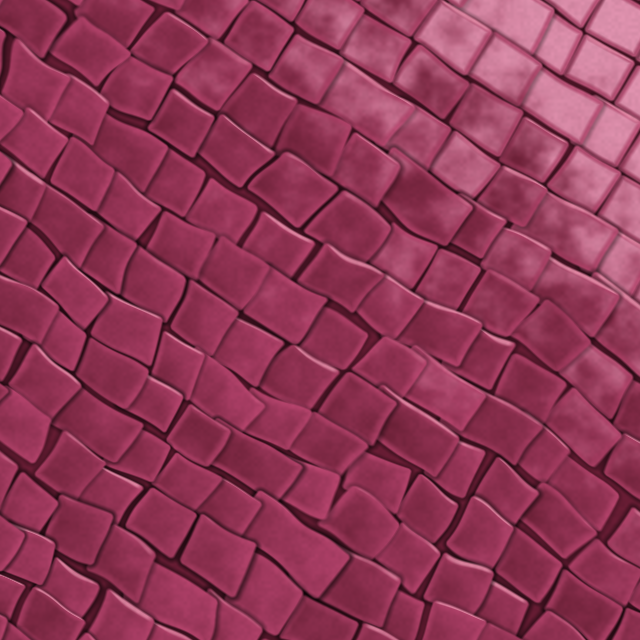
This texture is drawn by a Shadertoy shader. Its source:

```glsl
float hash(vec2 p) {
    return fract(sin(dot(p, vec2(127.1, 311.7))) * 43758.55);
}

float noise(vec2 p) {
    vec2 i = floor(p), f = fract(p);
    f = f * f * (3.0 - 2.0 * f);
    return mix(mix(hash(i), hash(i + vec2(1, 0)), f.x),
               mix(hash(i + vec2(0, 1)), hash(i + vec2(1, 1)), f.x), f.y);
}

float fbm(vec2 p) {
    return 0.55 * noise(p) + 0.3 * noise(p * 2.1 + 7.3) + 0.15 * noise(p * 4.3 + 3.1);
}

float roundBox(vec2 p, vec2 halfSize, float radius) {
    vec2 d = abs(p) - halfSize + radius;
    return length(max(d, 0.0)) + min(max(d.x, d.y), 0.0) - radius;
}

mat2 rotation(float a) {
    return mat2(cos(a), -sin(a), sin(a), cos(a));
}

// Colour of one tile; l is the position from its centre, d the edge distance
vec3 tileColor(vec2 uv, vec2 l, vec2 halfSize, vec2 id, float d) {
    float tone = hash(id + 5.7);
    float cloud = fbm(uv * 24.0 + id * 3.0);
    float corner = uv.x + uv.y;

    // Cloudy face, darker towards the lower left of the tile
    float light = 0.45 * tone + 0.75 * cloud + 0.25 * (l.x + l.y) - 0.06;
    vec3 col = mix(vec3(0.43, 0.13, 0.22), vec3(0.65, 0.235, 0.385), clamp(light, 0.0, 1.0));

    // Soft pink bevel
    float bevel = smoothstep(-0.16, -0.02, d);
    col = mix(col, vec3(0.72, 0.27, 0.43), bevel * (0.3 + 0.5 * noise(uv * 14.0 + 2.0)));

    // Patchy gloss, strongest in the upper right corner
    float gloss = smoothstep(1.12, 1.85, corner + 0.35 * (tone - 0.5) + 0.8 * (cloud - 0.5));
    vec3 sheen = mix(vec3(0.74, 0.40, 0.52), vec3(0.86, 0.56, 0.67), smoothstep(1.3, 1.95, corner + 0.3 * (cloud - 0.5)));
    col = mix(col, sheen, gloss * (1.0 - 0.75 * smoothstep(-0.12, -0.04, d)));

    // Lit lip on the upper edge, of uneven width and strength
    float width = 0.03 + 0.09 * noise(l * 2.0 + id * 4.1);
    float lip = smoothstep(width, 0.4 * width, halfSize.y - l.y)
              * smoothstep(0.0, 0.15, halfSize.x - abs(l.x));
    lip *= smoothstep(0.3, 0.9, hash(id + 9.2) + 0.4 * (noise(l * 3.0 + id) - 0.5));
    return mix(col, vec3(0.90, 0.57, 0.67), 0.8 * lip);
}

void mainImage(out vec4 fragColor, in vec2 fragCoord) {
    vec2 uv = fragCoord / iResolution.y;
    float soft = 18.0 / iResolution.y;

    // Slanted, gently buckled grid
    float wear = 1.0 - 0.65 * smoothstep(1.15, 1.75, uv.x + uv.y);
    vec2 buckle = vec2(noise(uv * 5.0), noise(uv * 5.0 + 31.0)) - 0.5;
    buckle += 0.3 * (vec2(noise(uv * 17.0), noise(uv * 17.0 + 13.0)) - 0.5);
    vec2 q = rotation(-0.56) * (uv + 0.045 * wear * buckle);
    q = q / vec2(0.094, 0.081) + 20.0;

    vec3 col = vec3(0.40, 0.11, 0.20);

    // Overlapping tiles, upper rows first, right to left
    for (int j = 1; j >= -1; j--) {
        float row = floor(q.y) + float(j);
        float x = q.x + 0.6 * hash(vec2(row, 2.0));
        for (int i = 1; i >= -1; i--) {
            vec2 id = vec2(floor(x) + float(i), row);
            vec2 jitter = vec2(hash(id), hash(id + 17.0)) - 0.5;
            vec2 l = vec2(x, q.y) - id - 0.5 - 0.2 * wear * jitter;
            l = rotation(0.28 * wear * (hash(id + 41.0) - 0.5)) * l;
            vec2 halfSize = vec2(0.49, 0.485) + 0.06 * jitter.yx;
            halfSize.x += 0.33 * step(0.88, hash(id + 63.0));
            float d = roundBox(l, halfSize, 0.07);

            // Contact shadow, then the tile itself
            float shade = 0.2 + 0.4 * hash(id + 77.0) * wear;
            col *= 1.0 - shade * smoothstep(0.11, 0.0, d);
            col = mix(col, tileColor(uv, l, halfSize, id, d), smoothstep(soft, -soft, d));
        }
    }

    // Fine grain
    col *= 0.97 + 0.06 * noise(uv * 190.0);
    fragColor = vec4(col, 1.0);
}
```
